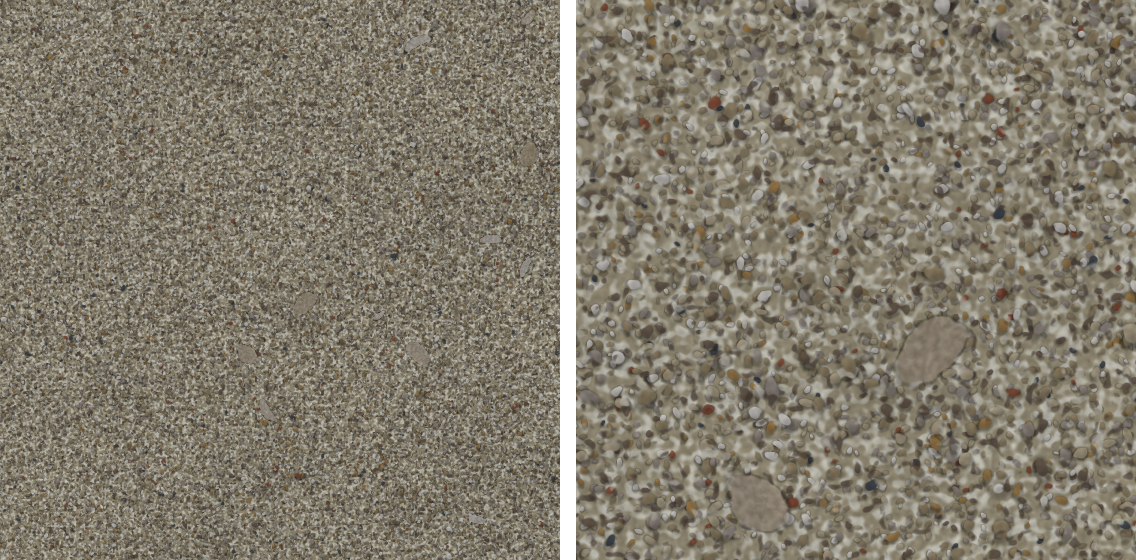
Left: the whole. Right: its middle third, enlarged.
Reproduce this texture procedurally as a WebGL 1 fragment shader.

```glsl
precision highp float;
// Weathered sandy concrete: pale crumbly cement with pits, packed with
// jittered rounded grains at several sizes, plus sparse worn shell flakes.
// Gradient noise roughens the cement, the grain outlines and the broad tone.
uniform vec2 u_resolution;

vec3 hash3(vec2 p) {
  vec3 q = fract(p.xyx * vec3(0.1031, 0.1030, 0.0973));
  q += dot(q, q.yxz + 33.33);
  return fract((q.xxy + q.yzz) * q.zyx);
}

float cornerSlope(vec2 cell, vec2 offset) {
  float angle = 6.2832 * hash3(cell).x;
  return dot(vec2(cos(angle), sin(angle)), offset);
}

float gradientNoise(vec2 p) {
  vec2 i = floor(p), f = fract(p);
  vec2 w = f * f * f * (f * (f * 6.0 - 15.0) + 10.0);
  vec2 e = vec2(1.0, 0.0);
  return mix(
    mix(cornerSlope(i, f), cornerSlope(i + e, f - e), w.x),
    mix(cornerSlope(i + e.yx, f - e.yx), cornerSlope(i + 1.0, f - 1.0), w.x), w.y);
}

mat2 rotation(float angle) {
  float c = cos(angle), s = sin(angle);
  return mat2(c, -s, s, c);
}

// Mineral colour of a grain, mostly tan and grey with a few vivid stones
vec3 mineral(float pick) {
  vec3 tone = vec3(0.46, 0.41, 0.32);
  tone = mix(tone, vec3(0.47, 0.44, 0.42), step(0.28, pick));
  tone = mix(tone, vec3(0.55, 0.51, 0.43), step(0.50, pick));
  tone = mix(tone, vec3(0.66, 0.65, 0.64), step(0.67, pick));
  tone = mix(tone, vec3(0.33, 0.28, 0.24), step(0.79, pick));
  tone = mix(tone, vec3(0.50, 0.39, 0.23), step(0.89, pick));
  tone = mix(tone, vec3(0.43, 0.24, 0.17), step(0.955, pick));
  return mix(tone, vec3(0.20, 0.22, 0.25), step(0.975, pick));
}

// Scatter shaded oval grains, one candidate per cell
void addGrains(inout vec3 color, vec2 uv, float count, float share, float size) {
  vec2 p = uv * count;
  float blur = 0.7 * count / u_resolution.y + 0.02;
  float wobble = 0.16 * gradientNoise(p * 2.3 + count);
  for (int y = -1; y <= 1; y++) {
    for (int x = -1; x <= 1; x++) {
      vec2 cell = floor(p) + vec2(float(x), float(y));
      vec3 place = hash3(cell + count);
      vec3 look = hash3(cell + count * 2.0 + 17.0);
      if (place.z > share) continue;
      vec2 q = p - cell - 0.15 - 0.7 * place.xy;
      float radius = size * (0.65 + 0.55 * look.y);
      vec2 oval = rotation(6.2832 * look.z) * q;
      oval.y *= 1.15 + 0.6 * fract(look.y * 7.0);
      float edge = length(oval) - radius + wobble;
      float cover = 1.0 - smoothstep(-blur, blur, edge);
      float shadow = 1.0 - smoothstep(0.0, 0.2 + blur, edge + 0.25 * q.y);
      float light = 1.0 + 0.13 * clamp((q.y - 0.4 * q.x) / radius, -1.0, 1.0);
      color *= 1.0 - 0.25 * shadow;
      color = mix(color, mineral(look.x) * light, cover * 0.92);
    }
  }
}

// Large flat flakes, more frequent toward the right side
void addShells(inout vec3 color, vec2 uv) {
  vec2 p = uv * 10.0;
  float wobble = 0.10 * gradientNoise(uv * 32.0) + 0.04 * gradientNoise(uv * 110.0);
  float share = mix(0.06, 0.32, smoothstep(0.55, 0.95, uv.x));
  for (int y = -1; y <= 1; y++) {
    for (int x = -1; x <= 1; x++) {
      vec2 cell = floor(p) + vec2(float(x), float(y));
      vec3 place = hash3(cell + 71.0), look = hash3(cell + 131.0);
      if (place.z > share) continue;
      vec2 q = rotation(6.2832 * look.x) * (p - cell - 0.2 - 0.6 * place.xy);
      q.y += 0.7 * q.x * q.x;
      q.y *= 1.4 + 1.8 * look.y;
      float edge = length(q) - 0.13 - 0.15 * look.z + wobble;
      float cover = 1.0 - smoothstep(-0.025, 0.015, edge);
      float rim = 1.0 - smoothstep(0.0, 0.03, abs(edge - 0.015));
      vec3 flake = mix(vec3(0.51, 0.46, 0.39), vec3(0.58, 0.57, 0.56), look.y);
      flake *= 1.0 + 0.10 * gradientNoise(uv * 45.0) + 0.06 * gradientNoise(q * 25.0);
      color *= 1.0 - 0.22 * rim;
      color = mix(color, flake, 0.85 * cover);
    }
  }
}

void main() {
  vec2 uv = gl_FragCoord.xy / u_resolution.y;
  float lumps = gradientNoise(uv * 95.0);
  float crumbs = gradientNoise(uv * 190.0 + 31.0);

  // Cement: olive paste with pale crumbs
  float pale = smoothstep(-0.15, 0.4, 0.6 * lumps + 0.8 * crumbs);
  vec3 color = mix(vec3(0.52, 0.49, 0.41), vec3(0.70, 0.69, 0.65), pale);

  addGrains(color, uv, 185.0, 0.55, 0.38);
  addGrains(color, uv, 105.0, 0.42, 0.38);
  addGrains(color, uv, 52.0, 0.10, 0.27);

  // Cement crust over some grains, and dark pits between them
  float crust = smoothstep(0.18, 0.45, gradientNoise(uv * 125.0 + 57.0) + 0.4 * crumbs);
  color = mix(color, vec3(0.67, 0.66, 0.61), 0.65 * crust);
  float pits = smoothstep(0.24, 0.5, gradientNoise(uv * 150.0 + 83.0) - 0.3 * lumps);
  color = mix(color, vec3(0.26, 0.22, 0.19), 0.7 * pits);

  addShells(color, uv);

  // Fine grit and slow stains
  color *= 1.0 + 0.16 * gradientNoise(uv * 240.0 + 11.0);
  color *= 1.0 + 0.06 * gradientNoise(uv * 4.0) + 0.06 * gradientNoise(uv * 17.0);
  gl_FragColor = vec4(color, 1.0);
}
```
